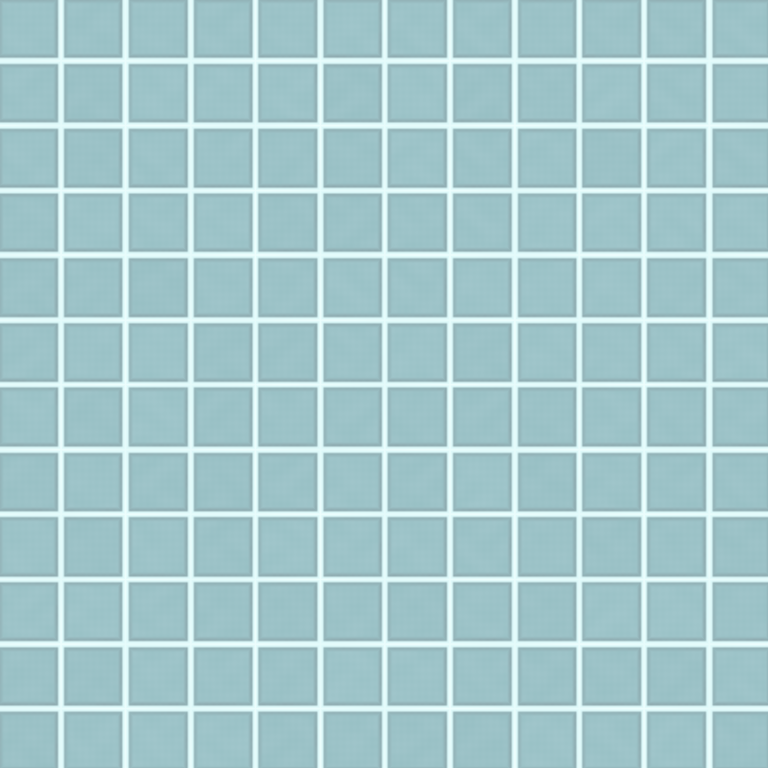
Write a WebGL 1 fragment shader that draws this texture.

```glsl
precision highp float;
// Pale teal square mosaic tiles divided by a bright white grout grid.
// Each axis gives a distance to its nearest grout line; that distance drives
// the soft grout and the dark tile rims, with faint woven mottling on top.

uniform vec2 u_resolution;

#define REPEATS 11.85                  // tiles per canvas side
#define FIRST_LINE vec2(0.0794, 0.0770) // first grout line, canvas units
#define GROUT_HALF 0.046               // half grout width, in tiles
#define GROUT_SOFT 0.022               // half width of the grout blur, in tiles
#define RIM_WIDTH 0.055                // dark rim width, in tiles
#define LINE_WOBBLE 0.008              // shift of each grout line, in tiles
#define WEAVE 0.008                    // strength of the glaze weave
#define TILE_VARIATION 0.010           // brightness change between tiles

const vec3 GLAZE = vec3(0.612, 0.763, 0.782);
const vec3 RIM = vec3(0.555, 0.665, 0.685);
const vec3 GROUT_EDGE = vec3(0.865, 0.975, 0.978);
const vec3 GROUT_CORE = vec3(0.930, 0.995, 0.993);

float hash(vec2 p) {
  return fract(sin(dot(p, vec2(12.99, 78.23))) * 437.58);
}

// Signed distance to the nearest grout line of one axis; seed picks the axis.
float lineOffset(float coord, float seed) {
  float id = floor(coord + 0.5);
  return coord - id - (hash(vec2(id, seed)) - 0.5) * LINE_WOBBLE;
}

// Grout coverage across a line, blurred by at least one pixel.
float groutCover(float dist, float halfWidth, float soft) {
  return 1.0 - smoothstep(halfWidth - soft, halfWidth + soft, dist);
}

// Dark rim fading into the tile.
float rimShade(float dist, float halfWidth) {
  return 1.0 - smoothstep(0.2 * RIM_WIDTH, 1.5 * RIM_WIDTH, dist - halfWidth);
}

// Fine crossing streaks plus slow blotches, shifted for every tile.
float glazeWeave(vec2 p, float phase) {
  float streaks = sin(p.x * 58.0 + phase) + sin(p.y * 52.0 - phase);
  float blotches = sin(p.x * 9.0 + 2.0 * sin(p.y * 7.0 + phase))
                 + sin(p.y * 11.0 - 2.0 * sin(p.x * 6.0 - phase));
  return 0.35 * streaks + 0.5 * blotches;
}

void main() {
  vec2 uv = gl_FragCoord.xy / u_resolution;
  vec2 grid = (uv - FIRST_LINE) * REPEATS;
  float pixel = REPEATS / min(u_resolution.x, u_resolution.y);
  float soft = max(GROUT_SOFT, 0.75 * pixel);

  // Distances to the grout, with a slightly different width per line
  vec2 offset = vec2(lineOffset(grid.x, 3.0), lineOffset(grid.y, 17.0));
  vec2 dist = abs(offset);
  vec2 lineId = floor(grid + 0.5);
  vec2 widthNoise = vec2(hash(vec2(lineId.x, 5.0)), hash(vec2(lineId.y, 29.0)));
  vec2 halfWidth = GROUT_HALF + 0.008 * (widthNoise - 0.5);

  // Glazed tile face
  vec2 tileId = floor(grid);
  float tileNoise = hash(tileId + 41.0);
  float weave = glazeWeave(grid, 6.283 * tileNoise);
  vec3 color = GLAZE + TILE_VARIATION * (tileNoise - 0.5);
  color += WEAVE * weave * vec3(1.0, 0.6, 0.7);

  // Rims: the right and bottom sides of a tile are darkest
  float sideX = offset.x < 0.0 ? 1.0 : 0.65;
  float sideY = offset.y > 0.0 ? 1.0 : 0.75;
  float rim = max(sideX * rimShade(dist.x, halfWidth.x),
                  sideY * rimShade(dist.y, halfWidth.y));
  color = mix(color, RIM, rim * (0.85 + 0.1 * weave));

  // Grout, brightest along its middle and at crossings
  vec2 cover = vec2(groutCover(dist.x, halfWidth.x, soft),
                    groutCover(dist.y, halfWidth.y, soft));
  float grout = 1.0 - (1.0 - cover.x) * (1.0 - cover.y);
  vec2 core = 1.0 - smoothstep(vec2(0.0), 0.7 * halfWidth, dist);
  float wear = 0.75 + 0.25 * sin(grid.x * 2.3 + 1.7 * sin(grid.y * 1.9));
  vec3 groutColor = mix(GROUT_EDGE, GROUT_CORE, max(core.x, core.y) * wear);

  gl_FragColor = vec4(mix(color, groutColor, grout), 1.0);
}
```
